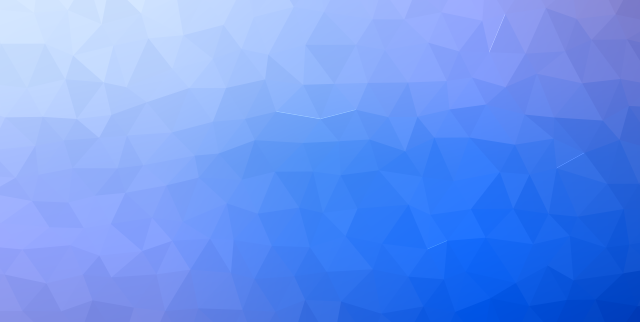
Write a WebGL 2 fragment shader that draws this background.

```glsl
#version 300 es
precision highp float;
// Low-poly backdrop: a jittered lattice is split into triangles, and every
// facet takes its tone from a smooth two-way blue gradient at its centroid
// plus a small random shade. A few facets show a pale hairline seam.

uniform vec2 u_resolution;
out vec4 outColor;

const vec2 CELL = vec2(0.111, 0.101);   // lattice spacing, in canvas heights
const float BASE = 0.047;               // height of the lowest lattice row

float hash(vec2 p) {
    return fract(sin(dot(p, vec2(127.1, 311.7))) * 43758.5453);
}

// Five evenly spaced colour stops over 0..1
vec3 ramp(float t, vec3 a, vec3 b, vec3 c, vec3 d, vec3 e) {
    t = clamp(t, 0.0, 1.0) * 4.0;
    vec3 col = mix(a, b, min(t, 1.0));
    col = mix(col, c, clamp(t - 1.0, 0.0, 1.0));
    col = mix(col, d, clamp(t - 2.0, 0.0, 1.0));
    return mix(col, e, clamp(t - 3.0, 0.0, 1.0));
}

// Horizontal ramps blended from the top of the canvas to the bottom
vec3 gradient(vec2 uv) {
    vec3 top = ramp(uv.x, vec3(0.84, 0.91, 1.0), vec3(0.80, 0.88, 1.0),
        vec3(0.65, 0.76, 1.0), vec3(0.59, 0.65, 0.99), vec3(0.50, 0.49, 0.79));
    vec3 upper = ramp(uv.x, vec3(0.77, 0.86, 1.0), vec3(0.71, 0.81, 1.0),
        vec3(0.54, 0.69, 0.98), vec3(0.49, 0.60, 0.99), vec3(0.40, 0.46, 0.83));
    vec3 middle = ramp(uv.x, vec3(0.63, 0.72, 0.99), vec3(0.55, 0.68, 0.98),
        vec3(0.28, 0.55, 0.96), vec3(0.20, 0.48, 0.98), vec3(0.20, 0.40, 0.84));
    vec3 lower = ramp(uv.x, vec3(0.59, 0.65, 1.0), vec3(0.51, 0.62, 1.0),
        vec3(0.22, 0.50, 0.98), vec3(0.09, 0.43, 1.0), vec3(0.07, 0.34, 0.84));
    vec3 bottom = ramp(uv.x, vec3(0.53, 0.57, 0.90), vec3(0.46, 0.53, 0.89),
        vec3(0.20, 0.42, 0.88), vec3(0.0, 0.33, 0.90), vec3(0.0, 0.24, 0.72));
    return ramp(1.0 - uv.y, top, upper, middle, lower, bottom);
}

// Rows sag toward the left, most strongly near the top
float sag(vec2 p) {
    return 0.11 * (1.0 - smoothstep(0.35, 0.8, p.x)) * smoothstep(0.0, 0.8, p.y);
}

vec2 vertex(vec2 id) {
    vec2 jitter = vec2(hash(id), hash(id + 57.3)) - 0.5;
    float stagger = 0.5 * mod(id.y, 2.0) - 0.25;
    vec2 p = (id + jitter * vec2(0.5, 0.55) + vec2(stagger, 0.0)) * CELL;
    p.y += BASE;
    return p - vec2(0.0, sag(p));
}

// Signed distance to the line a-b, positive on its left
float side(vec2 p, vec2 a, vec2 b) {
    vec2 e = normalize(b - a), q = p - a;
    return e.x * q.y - e.y * q.x;
}

// Adds one counter-clockwise facet: colour in rgb, coverage in a
void addFacet(inout vec4 sum, vec2 p, vec2 a, vec2 b, vec2 c) {
    float px = 1.0 / u_resolution.y;
    float seam = side(p, a, b);
    float inside = min(seam, min(side(p, b, c), side(p, c, a)));
    float cover = clamp(inside / px + 0.5, 0.0, 1.0);
    if (cover <= 0.0) return;

    vec2 center = (a + b + c) / 3.0;
    vec2 toUv = vec2(u_resolution.y / u_resolution.x, 1.0);
    float shade = hash(floor(center * 900.0)) - 0.5;
    vec3 col = gradient(mix(center, p, 0.35) * toUv);
    col += shade * vec3(0.05, 0.04, 0.025);

    // Occasional pale seam along the first edge
    float line = 1.0 - smoothstep(0.0, 0.003, abs(seam));
    col += 0.14 * line * step(0.475, shade);
    sum += vec4(col, 1.0) * cover;
}

void main() {
    vec2 p = gl_FragCoord.xy / u_resolution.y;
    vec2 home = floor((p + vec2(0.0, sag(p) - BASE)) / CELL);
    vec4 sum = vec4(0.0);

    // Nearby quads, each cut along its shorter diagonal
    for (int j = -1; j <= 1; j++) {
        for (int i = -1; i <= 1; i++) {
            vec2 id = home + vec2(i, j);
            vec2 a = vertex(id), b = vertex(id + vec2(1.0, 0.0));
            vec2 c = vertex(id + vec2(1.0, 1.0)), d = vertex(id + vec2(0.0, 1.0));
            if (distance(a, c) < distance(b, d)) {
                addFacet(sum, p, a, b, c);
                addFacet(sum, p, a, c, d);
            } else {
                addFacet(sum, p, a, b, d);
                addFacet(sum, p, b, c, d);
            }
        }
    }
    vec3 col = sum.a > 0.0 ? sum.rgb / sum.a : gradient(gl_FragCoord.xy / u_resolution);
    outColor = vec4(clamp(col, 0.0, 1.0), 1.0);
}
```
